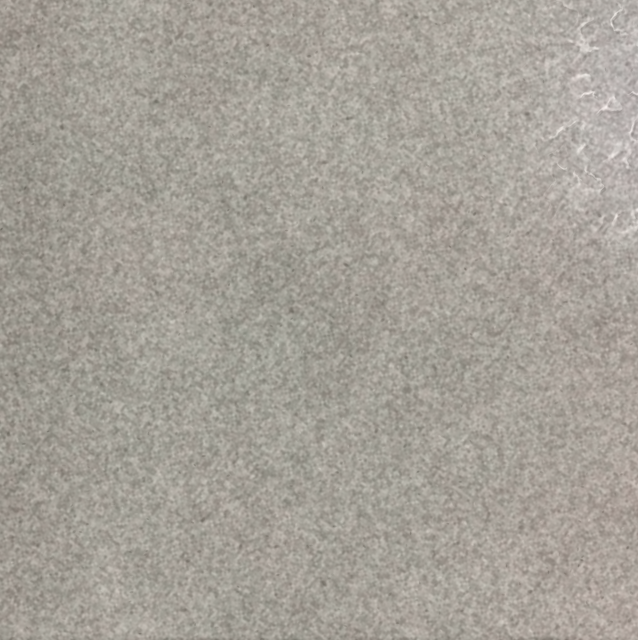
A WebGL 2 fragment shader for this texture:

```glsl
#version 300 es
precision highp float;
// Matte grey-beige stone surface: fine rotated value-noise grain over soft
// cloudy mottling and faint pink/green tints, with sparse dark and pale flecks.
// A cool sheen with thin wrinkled highlights lies at the upper right edge.

#define BASE_COLOR vec3(0.651, 0.631, 0.597)
#define GRAIN_FREQ 222.0
#define GRAIN_CONTRAST 0.235
#define CLOUD_CONTRAST 0.07
#define TINT_STRENGTH 0.03
#define FLECK_CELLS 66.0
#define DARK_FLECK 0.10
#define PALE_FLECK 0.06
#define SHEEN_COLOR vec3(0.065, 0.062, 0.090)
#define WRINKLE_FREQ 62.0
#define WRINKLE_LIGHT 0.15

uniform vec2 u_resolution;
out vec4 fragColor;

const mat2 TURN = mat2(0.8, 0.6, -0.6, 0.8);

// Integer hash of a grid cell, giving two values from 0 to 1
vec2 hash2(vec2 cell, uint seed) {
  uvec2 q = uvec2(ivec2(cell)) * uvec2(1597u, 3812u) + seed * 747u;
  uint h = (q.x ^ (q.y * 2654u)) * 277803u + q.y * 40503u;
  h = (h ^ (h >> 15)) * 739983u;
  h = (h ^ (h >> 13)) * 668265u;
  h ^= h >> 16;
  return vec2(h & 65535u, h >> 16) / 65535.0;
}

float noise(vec2 p, uint seed) {
  vec2 i = floor(p), f = fract(p);
  f = f * f * (3.0 - 2.0 * f);
  float low = mix(hash2(i, seed).x, hash2(i + vec2(1, 0), seed).x, f.x);
  float high = mix(hash2(i + vec2(0, 1), seed).x, hash2(i + 1.0, seed).x, f.x);
  return mix(low, high, f.y);
}

// Centred fractal noise, turned at every octave to hide the grid
float fbm(vec2 p, uint seed) {
  float sum = 0.0, weight = 0.5;
  for (uint k = 0u; k < 4u; k++) {
    sum += weight * (noise(p, seed + k) - 0.5);
    p = TURN * p * 2.03 + 7.3;
    weight *= 0.55;
  }
  return sum;
}

// Fine grain, three close sizes at different angles
float grain(vec2 p) {
  vec2 q = TURN * p * GRAIN_FREQ;
  float fine = noise(q, 11u) - 0.5;
  float medium = noise(TURN * q * 0.57 + 3.7, 12u) - 0.5;
  float crisp = noise(TURN * TURN * q * 1.2, 13u) - 0.5;
  return fine * 0.58 + medium * 0.32 + crisp * 0.34;
}

// Scattered soft flecks; negative is dark, positive is pale
float flecks(vec2 p) {
  vec2 q = p * FLECK_CELLS, cell = floor(q);
  float sum = 0.0;
  for (int y = -1; y <= 1; y++)
    for (int x = -1; x <= 1; x++) {
      vec2 c = cell + vec2(x, y);
      vec2 kind = hash2(c, 31u), shape = hash2(c, 33u);
      vec2 d = q - c - hash2(c, 32u);
      float angle = 6.2832 * shape.x;
      d = mat2(cos(angle), sin(angle), -sin(angle), cos(angle)) * d;
      d.x *= 0.6;
      float radius = mix(0.10, 0.25, shape.y * shape.y);
      float spot = 1.0 - smoothstep(radius * 0.3, radius * 1.4, length(d));
      float change = kind.x < 0.13 ? -DARK_FLECK : kind.x > 0.82 ? PALE_FLECK : 0.0;
      sum += spot * change * mix(0.4, 1.0, kind.y);
    }
  return sum;
}

// Short broken crests where a warped noise crosses its middle value
float wrinkles(vec2 p) {
  vec2 q = TURN * p * vec2(1.0, 0.8) * WRINKLE_FREQ;
  q += 1.5 * vec2(fbm(q * 0.6, 41u), fbm(q * 0.6 + 19.0, 42u));
  float crest = 1.0 - smoothstep(0.02, 0.17, abs(noise(q, 43u) - 0.5));
  return crest * smoothstep(0.3, 0.6, noise(q * 0.8 + 5.0, 44u));
}

void main() {
  vec2 uv = gl_FragCoord.xy / u_resolution;
  vec2 p = gl_FragCoord.xy / u_resolution.y;

  // Broad light and mottling
  float light = CLOUD_CONTRAST * (fbm(p * 4.0, 1u) + 0.7 * fbm(p * 17.0, 5u));
  light -= 0.045 * (1.0 - smoothstep(0.0, 0.22, uv.x)) * (1.0 - 0.4 * uv.y);
  light -= 0.022 * exp(-9.0 * dot(uv - vec2(0.42, 0.42), uv - vec2(0.42, 0.42)));
  light += 0.018 * smoothstep(0.4, 1.0, uv.x);
  light -= 0.05 * (1.0 - smoothstep(0.0, 0.006, uv.y));

  // Grain and flecks
  light += GRAIN_CONTRAST * grain(p) + flecks(p);
  vec3 color = BASE_COLOR + light;

  // Faint tints, greener in the middle left and pinker at the lower right
  float tint = 0.7 * fbm(p * 5.0, 21u) + fbm(p * 60.0, 25u);
  tint += 0.5 * smoothstep(0.6, 1.0, uv.x) * (1.0 - uv.y);
  tint -= 0.25 * exp(-8.0 * dot(uv - vec2(0.35, 0.52), uv - vec2(0.35, 0.52)));
  color += TINT_STRENGTH * tint * vec3(0.7, -0.5, -0.2);

  // Cool sheen; the wrinkles are lit on one side and shaded on the other
  vec2 toSheen = (uv - vec2(1.03, 0.84)) / vec2(0.17, 0.23);
  float sheen = exp(-dot(toSheen, toSheen));
  float relief = wrinkles(p) - 0.4 * wrinkles(p + vec2(-0.003, 0.004));
  color += SHEEN_COLOR * sheen;
  color += WRINKLE_LIGHT * relief * smoothstep(0.05, 0.6, sheen);

  fragColor = vec4(clamp(color, 0.0, 1.0), 1.0);
}
```
